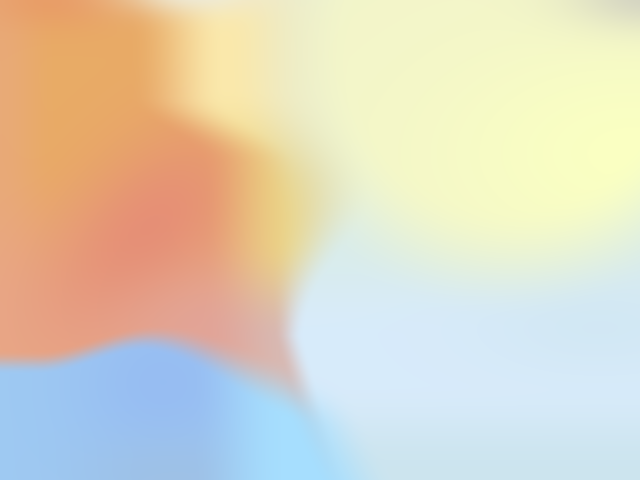
Reproduce this background procedurally as a Shadertoy shader.

```glsl
// Palette
const vec3 CREAM     = vec3(0.95, 0.96, 0.79);
const vec3 LEMON     = vec3(0.98, 1.00, 0.76);
const vec3 CORNER    = vec3(0.83, 0.83, 0.76);
const vec3 MIST      = vec3(0.85, 0.925, 0.92);
const vec3 ICE       = vec3(0.845, 0.92, 0.98);
const vec3 DIM_ICE   = vec3(0.80, 0.895, 0.935);
const vec3 HALO_HIGH = vec3(0.98, 0.91, 0.67);
const vec3 HALO_MID  = vec3(0.92, 0.83, 0.53);
const vec3 HALO_LOW  = vec3(0.84, 0.73, 0.71);
const vec3 ORANGE    = vec3(0.91, 0.67, 0.40);
const vec3 PEACH     = vec3(0.91, 0.66, 0.53);
const vec3 CORAL     = vec3(0.90, 0.56, 0.46);
const vec3 PINK      = vec3(0.88, 0.64, 0.60);
const vec3 RUST      = vec3(0.91, 0.60, 0.40);
const vec3 PEARL     = vec3(0.93, 0.92, 0.86);
const vec3 BLUE      = vec3(0.62, 0.79, 0.95);
const vec3 DEEP_BLUE = vec3(0.59, 0.74, 0.95);
const vec3 DUSK_BLUE = vec3(0.62, 0.75, 0.89);
const vec3 CYAN      = vec3(0.65, 0.87, 0.995);

// Layout, in canvas heights
const vec2  CANVAS       = vec2(4.0 / 3.0, 1.0);
const vec2  CREAM_CENTER = vec2(1.06, 0.90);
const float CREAM_RADIUS = 0.45;
const float CREAM_BLUR   = 0.12;
const vec2  CORAL_CENTER = vec2(0.31, 0.52);
const vec2  CORAL_SIZE   = vec2(0.27, 0.15);
const float CORAL_ANGLE  = 0.82;
const float BODY_BLUR    = 0.10;

// Soft step centred on zero
float soft(float d, float blur) {
    return smoothstep(-blur, blur, d);
}

// Elliptical Gaussian glow
float glow(vec2 offset, vec2 size) {
    vec2 d = offset / size;
    return exp(-dot(d, d));
}

vec2 rotate(vec2 v, float angle) {
    float c = cos(angle), s = sin(angle);
    return vec2(c * v.x + s * v.y, c * v.y - s * v.x);
}

// Icy lower right under a cream disc
vec3 paleField(vec2 p) {
    vec3 ice = mix(DIM_ICE, ICE, smoothstep(0.02, 0.20, p.y));
    ice = mix(ice, MIST, smoothstep(0.30, 0.50, p.y));
    ice = mix(ice, DIM_ICE, 0.5 * glow(p - vec2(1.25, 0.32), vec2(0.25, 0.10)));

    vec3 cream = mix(CREAM, LEMON, glow(p - vec2(1.32, 0.68), vec2(0.42, 0.24)));
    cream = mix(cream, CORNER, glow(p - vec2(1.36, 1.01), vec2(0.17, 0.07)));
    float disc = CREAM_RADIUS - length(p - CREAM_CENTER);
    return mix(ice, cream, soft(disc, CREAM_BLUR));
}

// Orange body with a coral heart
vec3 warmBody(vec2 p) {
    vec3 color = mix(PEACH, ORANGE, smoothstep(0.33, 0.68, p.y));
    color = mix(color, PEACH, 0.5 * (1.0 - smoothstep(0.0, 0.12, p.x)));
    color = mix(color, RUST, 0.8 * glow(p - vec2(0.12, 1.0), vec2(0.14, 0.06)));
    vec2 heart = rotate(p - CORAL_CENTER, CORAL_ANGLE);
    color = mix(color, CORAL, glow(heart, CORAL_SIZE));
    return mix(color, PINK, 0.9 * glow(p - vec2(0.47, 0.31), vec2(0.22, 0.12)));
}

// Golden rim around the body
vec3 haloColor(float y) {
    vec3 color = mix(HALO_LOW, HALO_MID, smoothstep(0.29, 0.50, y));
    return mix(color, HALO_HIGH, smoothstep(0.62, 0.82, y));
}

// Blue pool at the lower left
vec3 poolColor(vec2 p) {
    vec3 color = mix(BLUE, DEEP_BLUE, glow(p - vec2(0.34, 0.20), vec2(0.20, 0.18)));
    color = mix(color, DUSK_BLUE, 0.8 * glow(p - vec2(0.36, 0.0), vec2(0.20, 0.09)));
    return mix(color, CYAN, smoothstep(0.40, 0.60, p.x));
}

void mainImage(out vec4 fragColor, in vec2 fragCoord) {
    vec2 p = fragCoord / iResolution.xy * CANVAS;
    vec3 color = paleField(p);

    // Rim, sharper towards the bottom
    float bulge = (p.y - 0.58) / 0.14;
    float haloEdge = 0.60 + 0.07 * exp(-bulge * bulge) + 0.3 * max(0.30 - p.y, 0.0);
    float haloBlur = mix(0.03, 0.13, smoothstep(0.28, 0.70, p.y));
    color = mix(color, haloColor(p.y), soft(haloEdge - p.x, haloBlur));

    // Body, stepping inwards near the top
    float bodyEdge = mix(0.52, 0.37, smoothstep(0.66, 0.80, p.y));
    color = mix(color, warmBody(p), soft(bodyEdge - p.x, BODY_BLUR));
    color = mix(color, PEARL, 0.9 * glow(p - vec2(0.41, 1.015), vec2(0.15, 0.045)));

    // Pool under a wavy edge, fading to the right
    float crest = 0.245 + 0.05 * smoothstep(0.08, 0.31, p.x)
                - 0.13 * smoothstep(0.31, 0.70, p.x);
    float crestBlur = mix(0.025, 0.06, smoothstep(0.25, 0.60, p.x));
    float poolEdge = 0.66 + 0.5 * (0.167 - p.y);
    float pool = soft(crest - p.y, crestBlur) * soft(poolEdge - p.x, 0.08);
    color = mix(color, poolColor(p), pool);

    fragColor = vec4(color, 1.0);
}
```
